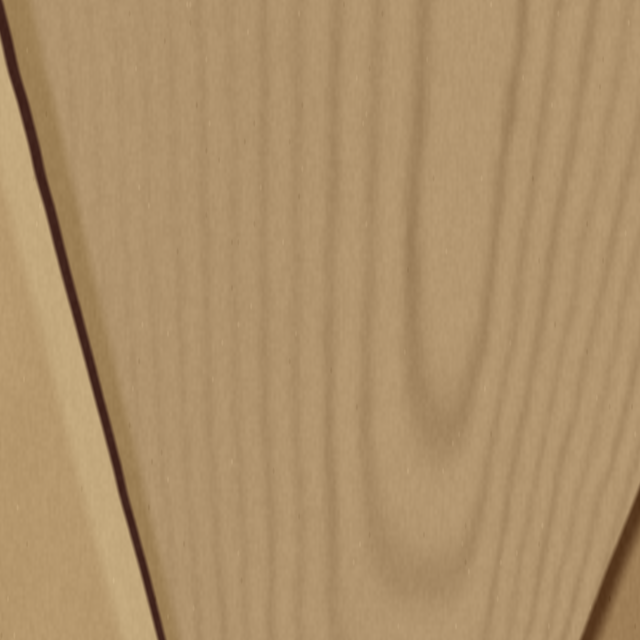
Give the GLSL for this texture, as a three.js fragment shader.

```glsl
// Pale pine board with nested arched growth rings, between two dark slanted joints.
varying vec2 vUv;

const vec3 WOOD = vec3(0.705, 0.592, 0.440);
const vec3 WOOD_SHADE = vec3(0.680, 0.568, 0.420);
const vec3 RING = vec3(0.595, 0.482, 0.340);
const vec3 SIDE_PANEL = vec3(0.710, 0.592, 0.425);
const vec3 HIGHLIGHT = vec3(0.765, 0.660, 0.490);
const vec3 BEVEL = vec3(0.600, 0.485, 0.315);
const vec3 JOINT_DARK = vec3(0.245, 0.135, 0.105);
const vec3 JOINT_BROWN = vec3(0.330, 0.210, 0.110);
const vec3 RIGHT_PANEL = vec3(0.615, 0.490, 0.335);

const float ARCH_BOTTOM = 0.30;   // height of the innermost arch tip
const float ARCH_STEP = 0.21;     // vertical distance between arch tips
const float ARCH_SOFTNESS = 2.0;  // lower is rounder
const float RING_WIDTH = 0.21;
const float WARP = 0.014;
const float GRAIN = 0.036;

float hash(vec2 p) {
  p = fract(p * vec2(0.1031, 0.1137));
  p += dot(p, p.yx + 33.33);
  return fract((p.x + p.y) * p.x * 7.13 + p.y * 5.7);
}

float noise(vec2 p) {
  vec2 i = floor(p);
  vec2 f = fract(p);
  f = f * f * (3.0 - 2.0 * f);
  float low = mix(hash(i), hash(i + vec2(1.0, 0.0)), f.x);
  float high = mix(hash(i + vec2(0.0, 1.0)), hash(i + 1.0), f.x);
  return mix(low, high, f.y);
}

float fbm(vec2 p) {
  float sum = 0.0;
  float gain = 0.5;
  for (int i = 0; i < 3; i++) {
    sum += gain * noise(p);
    p = p * 2.1 + 7.3;
    gain *= 0.5;
  }
  return sum / 0.875;
}

// Ring number: soft maximum of left wall, fanned right wall and arch floor.
float ringLevel(vec2 p) {
  p.x += (fbm(p * vec2(9.0, 6.0)) - 0.5) * WARP;
  p.x += (noise(p * vec2(40.0, 22.0)) - 0.5) * 0.004;
  float d = (0.63 + 0.035 * p.y * p.y - p.x) * (1.0 - 0.2 * p.y);
  float left = d * (16.0 + 18.0 * max(d, 0.0));
  float right = (p.x - 0.70 - 0.12 * p.y) / (0.03 + 0.025 * p.y);
  float base = (ARCH_BOTTOM - p.y) / ARCH_STEP;
  vec3 walls = exp(ARCH_SOFTNESS * vec3(left, right, base));
  return log(walls.x + walls.y + walls.z) / ARCH_SOFTNESS;
}

vec3 board(vec2 p) {
  float level = ringLevel(p);
  float id = floor(level + 0.5);
  float offset = (level - id) / RING_WIDTH;
  float line = exp(-offset * offset) * smoothstep(-0.5, -0.35, level);
  float strength = id < 0.5 ? 0.72 : 0.30 + 0.24 * hash(vec2(id, 4.0));
  strength *= mix(0.35, 1.0, smoothstep(0.18, 0.50, p.x));
  strength *= 0.7 + 0.6 * fbm(p * vec2(14.0, 5.0));
  float shade = smoothstep(0.70, 0.30, p.x) * 0.6;
  shade += (fbm(p * vec2(7.0, 2.5)) - 0.5) * 0.8;
  vec3 color = mix(WOOD, WOOD_SHADE, shade);
  return mix(color, RING, line * strength);
}

// Fine mottling, upright fibres and small scattered flecks.
float surfaceGrain(vec2 p) {
  float mottle = noise(p * vec2(210.0, 150.0)) - 0.5;
  float fibre = noise(p * vec2(270.0, 55.0)) - 0.5;
  float fleckNoise = hash(floor(p * vec2(200.0, 70.0)));
  vec2 cell = fract(p * vec2(200.0, 70.0)) - 0.5;
  float fleck = smoothstep(0.5, 0.1, length(cell));
  float sparse = step(0.994, fleckNoise) - step(fleckNoise, 0.003);
  return GRAIN * (0.6 * mottle + 0.55 * fibre) + 0.04 * fleck * sparse;
}

void main() {
  vec2 p = vUv;
  float wobble = (noise(p * vec2(3.0, 18.0)) - 0.5) * 0.003;
  float leftSide = p.x - (0.253 - 0.26 * p.y) + wobble;
  float rightSide = p.x - (0.905 + 0.388 * p.y) + wobble;
  vec3 color = board(p);

  // Shaded bevel to the right of the left joint
  float bevelWidth = 0.026 + 0.026 * p.y;
  float bevel = 1.0 - smoothstep(bevelWidth - 0.010, bevelWidth + 0.012, leftSide);
  color = mix(color, BEVEL, bevel * 0.85);

  // Neighbouring panel with its lit edge
  float lit = smoothstep(-0.078, -0.050, leftSide);
  vec3 panel = mix(SIDE_PANEL, HIGHLIGHT, lit);
  panel += (fbm(p * vec2(12.0, 4.0)) - 0.5) * 0.025;
  color = mix(color, panel, 1.0 - smoothstep(-0.006, 0.002, leftSide));

  // Dark left joint
  float jointWidth = 0.005 + 0.003 * p.y;
  float joint = 1.0 - smoothstep(jointWidth - 0.003, jointWidth + 0.005, abs(leftSide));
  color = mix(color, JOINT_DARK, joint);

  // Right joint fading into the next panel
  vec3 shadow = mix(JOINT_BROWN, RIGHT_PANEL, smoothstep(0.012, 0.042, rightSide));
  color = mix(color, shadow, smoothstep(-0.004, 0.006, rightSide));

  color += surfaceGrain(p) * vec3(1.0, 1.0, 0.95);
  gl_FragColor = vec4(color, 1.0);
}
```
